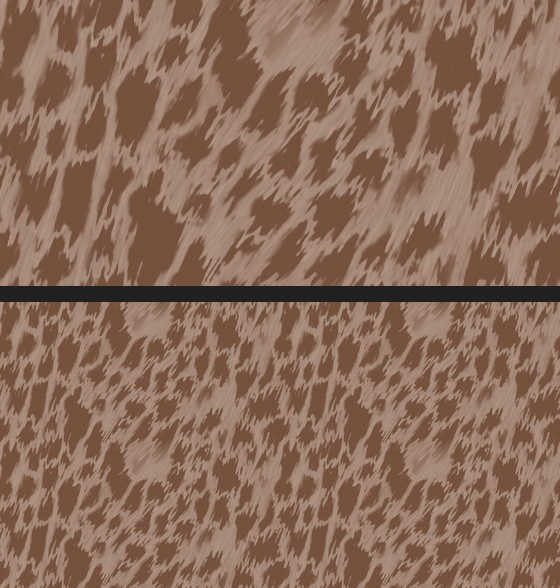
Top: one tile. Bottom: repeated 2 by 2.
Give the GLSL for this texture, as a WebGL 2 fragment shader.

```glsl
#version 300 es
precision highp float;
// Brown animal-hide patches on pale, brushed fur; the sheet tiles both ways.
// Patches are stretched, partly merged cells of a jittered wrapping grid; their
// rims are frayed by noise that is averaged along a slowly turning hair direction.

#define GRID vec2(13.0, 5.0)      // patch cells across and up
#define JITTER 0.85               // scatter of the patch centres
#define MERGE 0.24                // share of cells joined to a neighbour
#define STRETCH 0.60              // distance scale along the hair
#define GAP 0.035                 // pale gap between patches
#define ROUNDING 0.012            // softening of patch corners
#define SOFTNESS 0.013            // blur of the patch rim
#define FRAY 0.30                 // how far strands pull the rim
#define HAIR_LENGTH 0.095         // length of one strand
#define PALE vec3(0.655, 0.545, 0.485)
#define SHADE vec3(0.605, 0.475, 0.400)
#define BROWN vec3(0.460, 0.320, 0.240)

const float TAU = 6.2831853;

out vec4 fragColor;
uniform vec2 u_resolution;

vec2 wrapCell(vec2 c, vec2 period) {
    return floor(mod(c + 0.5, period));
}

// Integer hash of a wrapped cell, 0 to 1
float hash(vec2 c, vec2 period, uint seed) {
    uvec2 u = uvec2(wrapCell(c, period));
    uint h = u.x * 1597u + u.y * 51749u + seed * 7919u;
    h = h * 747796405u + 2891336u;
    h = ((h >> ((h >> 28u) + 4u)) ^ h) * 277803u;
    h ^= h >> 15u;
    h *= 739981u;
    h ^= h >> 16u;
    return float(h & 65535u) / 65535.0;
}

// Value noise that repeats after "period" cells over the sheet
float noise(vec2 uv, vec2 period, uint seed) {
    vec2 p = uv * period;
    vec2 c = floor(p);
    vec2 f = p - c;
    f = f * f * (3.0 - 2.0 * f);
    float low = mix(hash(c, period, seed), hash(c + vec2(1, 0), period, seed), f.x);
    float high = mix(hash(c + vec2(0, 1), period, seed), hash(c + 1.0, period, seed), f.x);
    return mix(low, high, f.y);
}

vec2 hairDirection(vec2 uv) {
    float sway = 0.20 * cos(TAU * uv.x) + 0.40 * (noise(uv, vec2(4, 2), 1u) - 0.5);
    float angle = 1.16 + sway;
    return vec2(cos(angle), sin(angle));
}

// Coarse (x) and fine (y) strands, centred on zero
vec2 strands(vec2 uv, vec2 dir, vec2 size) {
    vec2 sum = vec2(0.0);
    for (int i = 0; i < 16; i++) {
        float along = ((float(i) + 0.5) / 16.0 - 0.5) * HAIR_LENGTH;
        vec2 p = uv + dir * along / size;
        sum += vec2(noise(p, vec2(150, 77), 2u), noise(p, vec2(320, 164), 3u));
    }
    return sum / 16.0 - 0.5;
}

// Cells with equal group numbers form one patch
float patchGroup(vec2 c) {
    if (hash(c, GRID, 4u) < MERGE)
        c += hash(c, GRID, 5u) < 0.5 ? vec2(1, 0) : vec2(0, 1);
    c = wrapCell(c, GRID);
    return c.x + c.y * GRID.x;
}

// Positive inside a patch, negative in the gaps
float patchField(vec2 uv, vec2 dir, vec2 size) {
    vec2 home = floor(uv * GRID);
    vec2 spots[25];
    vec2 nearest = vec2(9.0, -1.0);
    for (int i = 0; i < 25; i++) {
        vec2 c = home + vec2(i % 5, i / 5) - 2.0;
        vec2 scatter = vec2(hash(c, GRID, 6u), hash(c, GRID, 7u)) - 0.5;
        vec2 d = ((c + 0.5 + JITTER * scatter) / GRID - uv) * size;
        float reach = length(vec2(dot(d, dir) * STRETCH, d.x * dir.y - d.y * dir.x));
        reach += 0.04 * (hash(c, GRID, 8u) - 0.5);
        spots[i] = vec2(reach, patchGroup(c));
        if (reach < nearest.x) nearest = spots[i];
    }
    // Smooth minimum over the own patch and over all the others
    float own = 0.0, others = 0.0;
    for (int i = 0; i < 25; i++) {
        float weight = exp((nearest.x - spots[i].x) / ROUNDING);
        if (spots[i].y == nearest.y) own += weight;
        else others += weight;
    }
    return ROUNDING * log(own / max(others, 1e-9)) - GAP;
}

void main() {
    vec2 uv = gl_FragCoord.xy / u_resolution;
    vec2 size = vec2(u_resolution.x / u_resolution.y, 1.0);
    vec2 dir = hairDirection(uv);
    vec2 hair = strands(uv, dir, size);

    // Wobbled, frayed patches
    vec2 wobble = vec2(noise(uv, vec2(20, 10), 9u), noise(uv, vec2(20, 10), 10u)) - 0.5;
    vec2 p = uv + (dir * (hair.x + 0.4 * hair.y) * FRAY + 0.055 * wobble) / size;
    float field = patchField(p, dir, size);
    float brown = smoothstep(-1.3 * SOFTNESS, SOFTNESS, field);

    // Pale fur with a faint shade around the patches
    float cloud = noise(uv, vec2(12, 6), 11u);
    float shade = 0.55 * smoothstep(-0.045, 0.0, field) * cloud;
    shade += 0.25 * smoothstep(0.55, 1.0, cloud);
    vec3 fur = mix(PALE, SHADE, shade) + 0.22 * hair.y + 0.08 * hair.x;
    vec3 hide = BROWN + 0.02 * hair.y;
    fragColor = vec4(mix(fur, hide, brown), 1.0);
}
```
